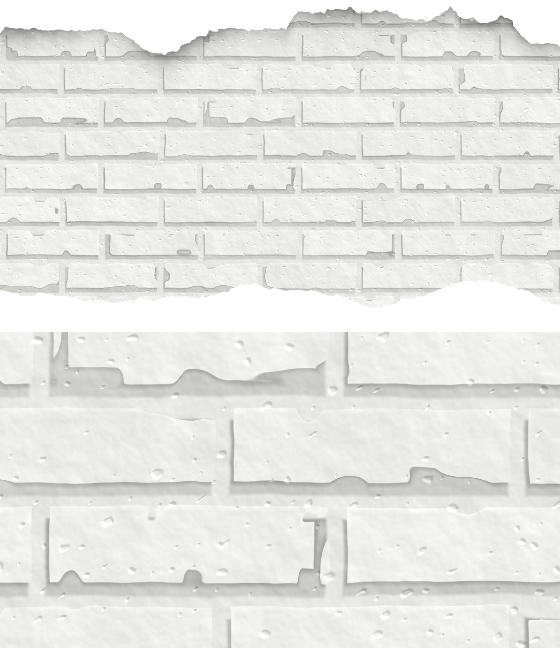
Top: the whole. Bottom: its middle third, enlarged.
This texture is drawn by a WebGL 2 fragment shader. Its source:

```glsl
#version 300 es
precision highp float;
// Whitewashed brick wall seen through a torn band between two white paper edges.
uniform vec2 u_resolution;
out vec4 fragColor;

// All lengths are in canvas heights.
const vec2 PITCH = vec2(0.3125, 0.1049);    // one brick with its joints
const vec2 JOINT = vec2(0.018, 0.024);      // head joint, bed joint
const vec2 ORIGIN = vec2(0.190, 0.063);
const float COURSE_SHIFT = 0.39;            // offset of odd courses, in bricks
const vec2 SHADOW_OFFSET = vec2(-0.004, -0.0135);
const vec2 LIGHT_STEP = vec2(0.0018, 0.0028);
const float WOBBLE = 0.007;
const float CHIP_DEPTH = 0.016;
const float PIT_CELL = 0.024;
const float RELIEF = 0.13;
const vec3 PAPER = vec3(1.0);
const vec3 FACE = vec3(0.93, 0.93, 0.922);
const vec3 MORTAR = vec3(0.905, 0.905, 0.895);
const vec3 SHADE = vec3(0.77, 0.77, 0.76);
const vec3 CREVICE = vec3(0.61, 0.61, 0.60);

float hash(vec2 p) {
    vec3 q = fract(p.xyx * 0.1031);
    q += dot(q, q.yzx + 33.33);
    return fract((q.x + q.y) * q.z);
}

float noise(vec2 p) {
    vec2 i = floor(p), f = fract(p);
    f = f * f * (3.0 - 2.0 * f);
    return mix(mix(hash(i), hash(i + vec2(1, 0)), f.x),
               mix(hash(i + vec2(0, 1)), hash(i + vec2(1, 1)), f.x), f.y);
}

float fbm(vec2 p) {
    float sum = 0.0, amplitude = 0.5;
    for (int i = 0; i < 4; i++) {
        sum += amplitude * noise(p);
        p = p * 2.03 + 17.1;
        amplitude *= 0.5;
    }
    return sum;
}

float box(vec2 p, vec2 halfSize) {
    vec2 d = abs(p) - halfSize;
    return length(max(d, 0.0)) + min(max(d.x, d.y), 0.0);
}

float bump(float x, float center, float width) {
    float t = (x - center) / width;
    return exp(-t * t);
}

// Broad outlines of the two tears
float topTear(float x) {
    float ledge = 0.058 * smoothstep(0.90, 0.95, x) * (1.0 - 0.5 * smoothstep(1.1, 1.5, x));
    return 0.908 - 0.078 * bump(x, 0.51, 0.11) + ledge + 0.03 * bump(x, 1.43, 0.02)
         - 0.085 * smoothstep(1.58, 1.73, x);
}

float bottomTear(float x) {
    return 0.073 - 0.03 * bump(x, 0.4, 0.2) + 0.028 * bump(x, 0.8, 0.11)
         - 0.056 * bump(x, 1.19, 0.1) + 0.04 * bump(x, 1.53, 0.12)
         - 0.035 * smoothstep(1.65, 1.76, x);
}

// Small scattered holes in the paint
float pits(vec2 p) {
    vec2 id = floor(p / PIT_CELL);
    vec2 offset = 0.5 * vec2(hash(id + 3.7), hash(id + 9.2)) - 0.25;
    vec2 d = fract(p / PIT_CELL) - 0.5 - offset;
    float radius = mix(0.06, 0.24, pow(hash(id + 21.4), 3.0));
    float present = step(0.55, hash(id + 40.6));
    return present * (1.0 - smoothstep(0.5 * radius, radius, length(d * vec2(0.75, 1.2))));
}

float surface(vec2 p) {
    return 2.0 * fbm(p * 38.0) - pits(p + 0.006 * noise(p * 120.0));
}

vec3 wall(vec2 p, float pixel) {
    // Courses and bricks; each cell holds a brick and the joints below and left of it
    vec2 warped = p + WOBBLE * (vec2(fbm(p * 16.0), fbm(p * 16.0 + 50.0)) - 0.47);
    vec2 grid = (warped - ORIGIN) / PITCH;
    float course = floor(grid.y);
    grid.x -= COURSE_SHIFT * mod(course, 2.0) + 0.05 * (hash(vec2(course, 7.0)) - 0.5);
    vec2 id = floor(grid);
    vec2 halfSize = 0.5 * (PITCH - JOINT) - 0.002 * vec2(hash(id + 5.0), hash(id + 11.0));
    vec2 local = fract(grid) * PITCH - 0.5 * (PITCH + JOINT);

    // Chipped faces and the shadow they throw
    float chip = CHIP_DEPTH * smoothstep(0.66, 0.9, noise(p * 24.0));
    float brick = box(local, halfSize) + chip;
    float shadowEdge = box(local - SHADOW_OFFSET, halfSize);
    float wear = mix(0.55, 1.0, noise(p * vec2(9.0, 14.0) + 80.0));
    float shadow = wear * (1.0 - smoothstep(-0.002, 0.003, shadowEdge));
    vec3 gap = mix(MORTAR, mix(CREVICE, SHADE, smoothstep(0.0, 0.007, brick)), shadow);

    // Painted faces with uneven tone and faint upright strokes
    float tone = 0.02 * (hash(id + 31.0) - 0.5) + 0.03 * (noise(p * vec2(26.0, 5.0)) - 0.5);
    float rim = 0.03 * smoothstep(-0.007, 0.0, brick) * smoothstep(0.0, 0.03, local.y);
    vec3 color = mix(FACE + tone + rim, gap, smoothstep(-pixel, pixel, brick));
    return color + RELIEF * (surface(p) - surface(p + LIGHT_STEP));
}

void main() {
    vec2 p = gl_FragCoord.xy / u_resolution.y;
    float pixel = 0.7 / u_resolution.y;
    vec3 color = wall(p, pixel);

    // Soft shade below the upper paper edge
    float rough = 0.055 * (fbm(p * 15.0 + 4.0) - 0.47) + 0.012 * (noise(p * 75.0) - 0.5);
    float depth = topTear(p.x) - p.y;
    float strength = 0.36 + 0.14 * cos(12.8 * (p.x - 0.1));
    color *= 1.0 - strength * exp(-max(depth + 0.6 * rough + 0.004, 0.0) / 0.032);

    // Torn paper above and below
    float opening = min(depth + rough, p.y - bottomTear(p.x) + 0.7 * rough);
    color = mix(PAPER, color, smoothstep(-pixel, pixel, opening));
    fragColor = vec4(clamp(color, 0.0, 1.0), 1.0);
}
```
